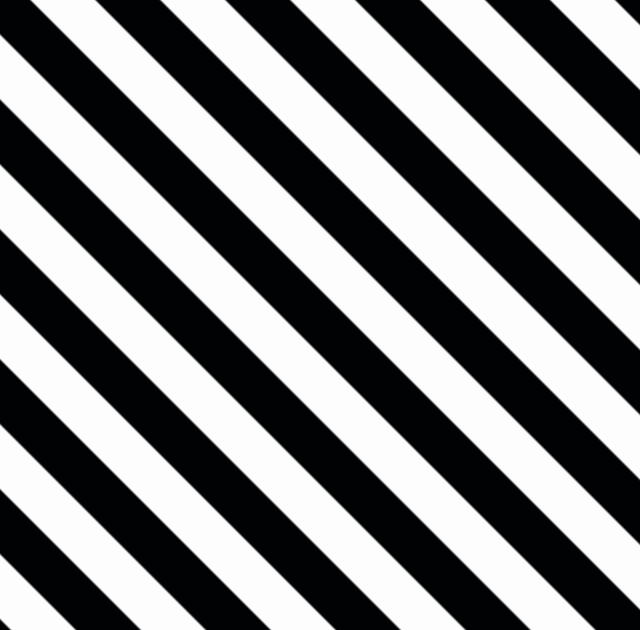
Write a Shadertoy shader that draws this pattern.

```glsl
// Equal black and white diagonal stripes falling from upper left to lower right.

// Signed distance to the nearest stripe edge, positive inside white.
float stripeDistance(vec2 p, float period) {
    // Stripe coordinate measured along x from the top left corner
    float phase = (p.x + p.y - 1.0 - 0.0483) / period;
    float inside = 0.25 - abs(fract(phase + 0.25) - 0.5);
    return inside * period * inversesqrt(2.0);
}

void mainImage(out vec4 fragColor, in vec2 fragCoord) {
    vec2 p = fragCoord / iResolution.y;

    // Slightly soft edge, never thinner than a pixel
    float softness = max(0.0024, 0.7 / iResolution.y);
    float white = smoothstep(-softness, softness, stripeDistance(p, 0.2062));

    vec3 ink = vec3(0.0, 0.008, 0.014);
    vec3 paper = vec3(0.994);
    fragColor = vec4(mix(ink, paper, white), 1.0);
}
```
